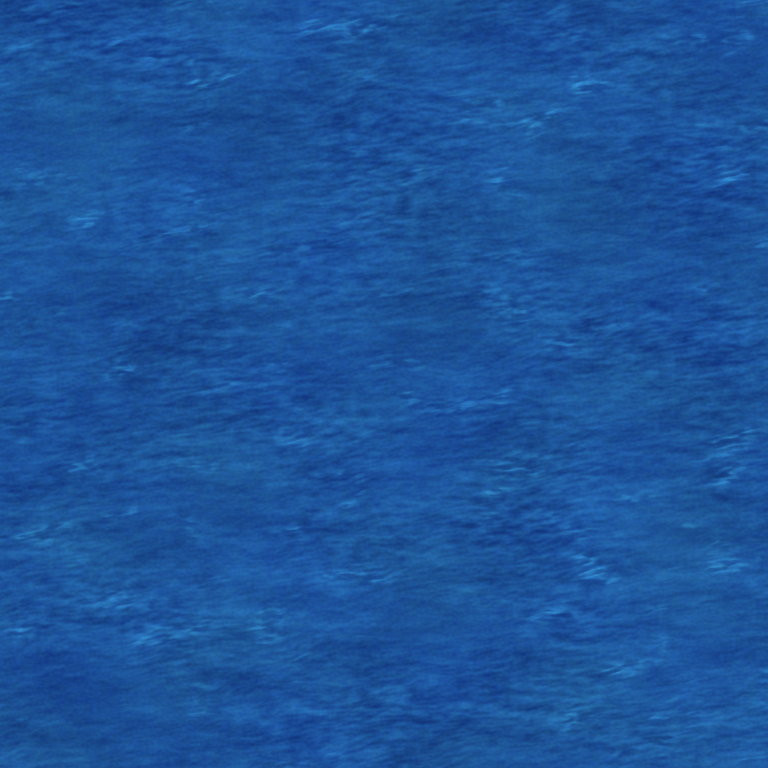
Reproduce this texture procedurally as a WebGL 2 fragment shader.

```glsl
#version 300 es
precision highp float;

uniform vec2 u_resolution;
out vec4 fragColor;

// Colours
const vec3 WATER = vec3(0.111, 0.326, 0.600);
const vec3 TONE_STEP = vec3(0.014, 0.036, 0.037);
const vec3 HUE_STEP = vec3(0.002, 0.006, -0.008);
const vec3 GLINT = vec3(0.06, 0.16, 0.15);

// Feature frequencies, in cells across the canvas
const vec2 SWELL_FREQ = vec2(3.0, 6.5);
const vec2 WAVE_FREQ = vec2(8.0, 34.0);
const vec2 RIPPLE_FREQ = vec2(24.0, 105.0);
const vec2 FINE_FREQ = vec2(62.0, 200.0);
const vec2 GRAIN_FREQ = vec2(190.0, 270.0);
const vec2 CREST_FREQ = vec2(20.0, 84.0);
const vec2 PATCH_FREQ = vec2(10.0, 25.0);

// Strengths
const float SWELL = 2.0;
const float WAVE = 2.0;
const float RIPPLE = 2.3;
const float FINE = 1.9;
const float GRAIN = 1.0;
const float CREST = 0.62;
const vec2 WARP = vec2(0.014, 0.006);
const float SLANT = 0.14;

vec2 gradientAt(vec2 cell) {
    vec3 h = fract(vec3(cell.xyx) * vec3(0.1031, 0.1030, 0.0973));
    h += dot(h, h.yzx + 33.33);
    float angle = 6.28318 * fract((h.x + h.y) * h.z);
    return vec2(cos(angle), sin(angle));
}

// Gradient noise, roughly -0.7 to 0.7
float noise(vec2 p) {
    vec2 i = floor(p);
    vec2 f = p - i;
    vec2 w = f * f * f * (f * (f * 6.0 - 15.0) + 10.0);
    vec2 e = vec2(1.0, 0.0);
    float a = dot(gradientAt(i), f);
    float b = dot(gradientAt(i + e), f - e);
    float c = dot(gradientAt(i + e.yx), f - e.yx);
    float d = dot(gradientAt(i + e.xx), f - e.xx);
    return mix(mix(a, b, w.x), mix(c, d, w.x), w.y);
}

float fbm(vec2 p) {
    float sum = 0.0;
    float gain = 0.8;
    for (int i = 0; i < 3; i++) {
        sum += gain * noise(p);
        p = mat2(1.9, 0.06, -0.1, 2.1) * p + 17.3;
        gain *= 0.55;
    }
    return sum;
}

// Thin bright lines along the zero crossings of the noise
float ridge(vec2 p) {
    float r = 1.0 - smoothstep(0.0, 0.32, abs(noise(p)));
    return r * r;
}

void main() {
    vec2 uv = gl_FragCoord.xy / u_resolution;

    // Bend the streaks and tilt them
    vec2 bend = vec2(noise(uv * vec2(7.0, 12.0) + 41.0),
                     noise(uv * vec2(11.0, 16.0) + 83.0));
    vec2 p = uv + WARP * bend;
    vec2 slanted = vec2(p.x, p.y - SLANT * p.x);

    // Broad light and dark areas, then finer streaks
    float swell = fbm(p * SWELL_FREQ + 5.0);
    float wave = fbm(p * WAVE_FREQ + 29.0);
    float ripple = mix(noise(p * RIPPLE_FREQ + 61.0),
                       noise(slanted * RIPPLE_FREQ + 97.0), 0.5) * 1.35;
    float fine = noise(slanted * FINE_FREQ + 13.0);
    float grain = noise(uv * GRAIN_FREQ + 211.0);

    // Ripples are stronger in some areas than in others
    float rough = 0.9 + 0.9 * noise(uv * vec2(5.0, 8.0) + 71.0);
    float tone = SWELL * swell + WAVE * wave + GRAIN * grain
               + rough * (RIPPLE * ripple + FINE * fine);

    // Wave crests gathered in small patches
    float gather = fbm(slanted * PATCH_FREQ + 151.0) + 0.3 * swell;
    float crestArea = smoothstep(0.1, 0.6, gather);
    float crest = 0.3 + ridge(slanted * CREST_FREQ + 7.0)
                + 0.5 * ridge(slanted * CREST_FREQ * 1.8 + 37.0);
    float glint = crestArea * crest * smoothstep(-0.35, 0.4, ripple + fine);

    float hue = 3.0 * noise(uv * vec2(6.0, 9.0) + 119.0)
              + 2.5 * noise(uv * vec2(70.0, 120.0) + 131.0);

    vec3 colour = WATER + TONE_STEP * clamp(tone, -2.8, 3.2) + HUE_STEP * hue;
    colour += GLINT * CREST * glint;
    fragColor = vec4(clamp(colour, 0.0, 1.0), 1.0);
}
```
